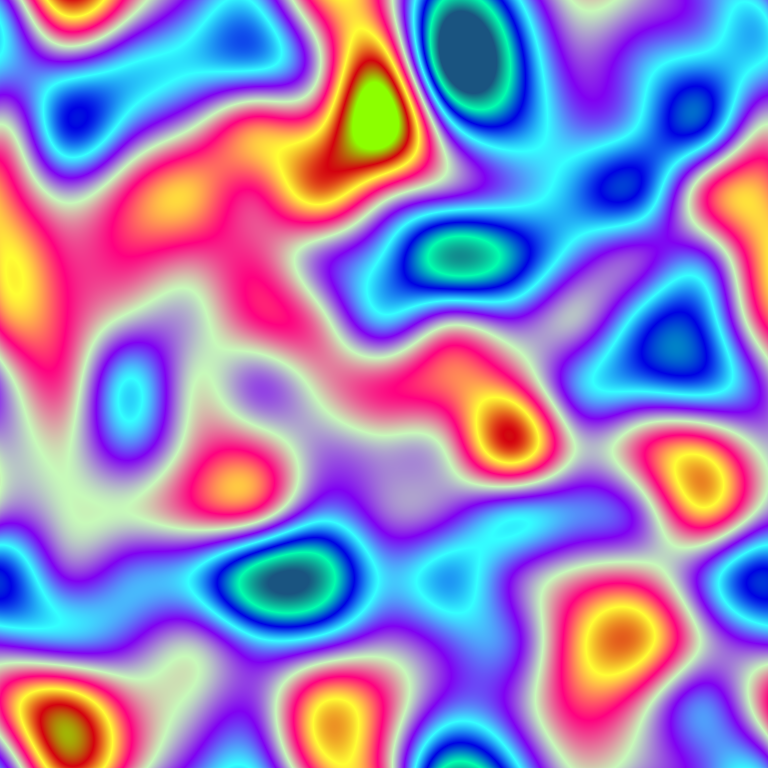
Write a Shadertoy shader that draws this texture.

```glsl
// Seamless smooth noise shown as rounded blobs through a ten-colour rainbow ramp.

const int CELLS = 12;

// Cubing modulo a prime shuffles the cells, so the values spread evenly.
int scramble(int n) {
    for (int i = 0; i < 4; i++) {
        n = (n + 37 + 23 * i) % 149;
        n = n * n * n % 149;
    }
    return n;
}

// Bell-shaped random height of a lattice cell, wrapped at the canvas edges.
float cellHeight(ivec2 cell) {
    cell = (cell + CELLS) % CELLS;
    float u = (float(scramble(cell.x + CELLS * cell.y)) + 0.5) / 149.0;
    return log(u / (1.0 - u));
}

// Cubic B-spline weights of the four nearest lattice lines.
vec4 splineWeights(float t) {
    float s = 1.0 - t;
    return vec4(s * s * s,
                4.0 - 3.0 * t * t * (2.0 - t),
                4.0 - 3.0 * s * s * (2.0 - s),
                t * t * t) / 6.0;
}

float smoothNoise(vec2 p) {
    ivec2 base = ivec2(floor(p));
    vec4 wx = splineWeights(fract(p.x));
    vec4 wy = splineWeights(fract(p.y));
    float sum = 0.0;
    for (int y = 0; y < 4; y++)
        for (int x = 0; x < 4; x++)
            sum += wx[x] * wy[y] * cellHeight(base + ivec2(x, y) - 1);
    return sum;
}

// Colour ramp from the deepest hollow to the highest peak.
vec3 rainbow(float level) {
    vec3 ramp[10] = vec3[10](
        vec3(0.10, 0.33, 0.50),  // teal
        vec3(0.00, 1.00, 0.68),  // green
        vec3(0.00, 0.00, 0.89),  // blue
        vec3(0.20, 1.00, 1.00),  // cyan
        vec3(0.50, 0.00, 0.95),  // purple
        vec3(0.78, 0.98, 0.73),  // pale green
        vec3(1.00, 0.00, 0.50),  // pink
        vec3(1.00, 1.00, 0.20),  // yellow
        vec3(0.83, 0.00, 0.06),  // dark red
        vec3(0.55, 1.00, 0.00)); // lime
    level = clamp(level, 0.0, 8.999);
    int i = int(level);
    return mix(ramp[i], ramp[i + 1], fract(level));
}

void mainImage(out vec4 fragColor, in vec2 fragCoord) {
    vec2 uv = fragCoord / iResolution.xy;
    float level = 4.43 + 1.95 * smoothNoise(uv * float(CELLS));
    fragColor = vec4(rainbow(level), 1.0);
}
```
